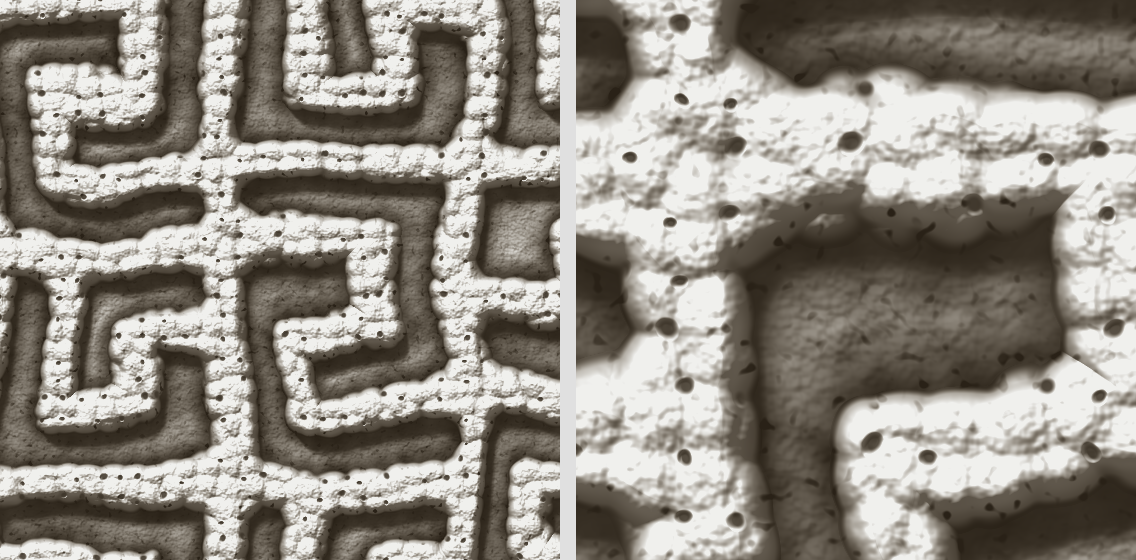
Left, the full canvas; right, a detail of the centre.
This texture is drawn by a WebGL 2 fragment shader. Its source:

```glsl
#version 300 es
precision highp float;

#define COLUMN_WIDTH 0.43
#define TALL_CELL 0.58
#define SHORT_CELL 0.42
#define BAND_HALF 0.0385
#define BEVEL 0.025
#define DEPTH 0.066
#define KNOB_PITCH 0.036
#define KNOB_HEIGHT 0.011
#define HOLE_RADIUS 0.0072
#define WARP 0.08
#define GRAIN 0.0032
#define LIGHT vec3(-0.28, 0.61, 0.75)

uniform vec2 u_resolution;
out vec4 fragColor;

vec2 hash2(vec2 p) {
    vec3 q = fract(p.xyx * vec3(0.1031, 0.103, 0.0973));
    q += dot(q, q.yzx + 33.33);
    return fract((q.xx + q.yz) * q.zy);
}

float gradientDot(vec2 cell, vec2 corner, vec2 f) {
    return dot(hash2(cell + corner + 200.0) * 2.0 - 1.0, f - corner);
}

float gradientNoise(vec2 p) {
    vec2 i = floor(p), f = p - i;
    vec2 u = f * f * f * (f * (f * 6.0 - 15.0) + 10.0);
    return mix(mix(gradientDot(i, vec2(0, 0), f), gradientDot(i, vec2(1, 0), f), u.x),
               mix(gradientDot(i, vec2(0, 1), f), gradientDot(i, vec2(1, 1), f), u.x), u.y);
}

float smoothMin(float a, float b, float k) {
    float h = max(k - abs(a - b), 0.0) / k;
    return min(a, b) - h * h * k * 0.25;
}

float segmentDistance(vec2 p, vec2 a, vec2 b) {
    vec2 ab = b - a;
    float t = clamp(dot(p - a, ab) / max(dot(ab, ab), 1e-6), 0.0, 1.0);
    return length(p - a - ab * t);
}

// Distance to the centre line of the walls and of the key bent inside each cell
float bandDistance(vec2 p) {
    p += WARP * vec2(gradientNoise(p * 2.9 + 4.0), gradientNoise(p * 2.9 + 19.0));
    p += 0.25 * WARP * vec2(gradientNoise(p * 8.0 + 31.0), gradientNoise(p * 8.0 + 47.0));

    float x = (p.x - 0.4) / COLUMN_WIDTH;
    float column = floor(x);
    float period = TALL_CELL + SHORT_CELL;
    float y = p.y - 0.13 + 0.42 * column;
    float row = floor(y / period);
    y -= row * period;
    bool tall = y < TALL_CELL;
    vec2 halfCell = 0.5 * vec2(COLUMN_WIDTH, tall ? TALL_CELL : SHORT_CELL);
    vec2 c = vec2((x - column) * COLUMN_WIDTH, tall ? y : y - TALL_CELL) - halfCell;
    float walls = smoothMin(halfCell.x - abs(c.x), halfCell.y - abs(c.y), 0.04);

    vec2 rnd = hash2(vec2(column, row * 2.0 + float(tall)) + 50.0);
    if (rnd.x < 0.4) c.x = -c.x;
    bool hook = !tall && rnd.y < 0.5;
    float top = tall ? 0.145 : 0.07;
    float bend = tall ? 0.08 : (hook ? -0.07 : 0.0);
    float middle = hook ? -0.07 : 0.0;
    float last = hook ? halfCell.y : -top;
    vec2 key[6] = vec2[6](vec2(halfCell.x, top), vec2(-bend, top), vec2(-bend, middle),
                          vec2(bend, middle), vec2(bend, last),
                          vec2(hook ? bend : -halfCell.x, last));
    float arms = 1.0;
    for (int i = 0; i < 5; i++) arms = min(arms, segmentDistance(c, key[i], key[i + 1]));
    return smoothMin(walls, arms, 0.035);
}

float profile(float s) {
    float r = 1.0 - clamp(s, 0.0, 1.0);
    return DEPTH * (1.0 - r * r * r);
}

// x: roundness of the knobs, y: darkness of the drilled holes between them
vec2 knobsAndHoles(vec2 p) {
    vec2 g = p / KNOB_PITCH, cell = floor(g);
    float knob = 2.0, hole = 0.0;
    for (int j = -1; j <= 1; j++)
    for (int i = -1; i <= 1; i++) {
        vec2 id = cell + vec2(i, j);
        vec2 rnd = hash2(id + 90.0), pick = hash2(id + 140.0);
        float size = mix(0.9, 1.15, pick.y);
        knob = smoothMin(knob, length(g - id - 0.5 - 0.55 * (rnd - 0.5)) * size, 0.16);
        float radius = HOLE_RADIUS * mix(0.55, 1.05, rnd.x);
        float d = length(g - id - 0.4 * (rnd.yx - 0.5)) * KNOB_PITCH;
        if (pick.x < 0.62) hole = max(hole, 1.0 - smoothstep(0.4 * radius, radius, d));
    }
    return vec2(1.0 - 1.9 * knob * knob, hole);
}

// x: height, y: position on the bevel, z: hole, w: distance to the centre line
vec4 relief(vec2 p, out float bump) {
    float d = bandDistance(p);
    vec2 k = knobsAndHoles(p + 0.008 * vec2(gradientNoise(p * 30.0), gradientNoise(p * 30.0 + 70.0)));
    bump = k.x;
    float s = clamp((BAND_HALF + 0.009 * (bump - 0.3) - d) / BEVEL, 0.0, 1.0);
    float hole = k.y * (1.0 - smoothstep(0.75, 0.95, d / BAND_HALF));
    float grain = gradientNoise(p * 52.0) + 0.75 * gradientNoise(p * 105.0) + 0.5 * gradientNoise(p * 200.0);
    return vec4(profile(s) + KNOB_HEIGHT * bump * s - 0.005 * hole + GRAIN * grain, s, hole, d);
}

void main() {
    vec2 p = gl_FragCoord.xy / min(u_resolution.x, u_resolution.y);
    vec2 e = vec2(0.0014, 0.0);
    float bump, unused;
    vec4 r = relief(p, bump);
    vec2 slope = vec2(relief(p + e.xy, unused).x, relief(p + e.yx, unused).x) - r.x;
    vec3 light = normalize(LIGHT);
    float diffuse = max(dot(normalize(vec3(-slope / e.x, 1.0)), light), 0.0);

    // Shadow thrown by the bands
    float blocked = 0.0;
    for (int i = 1; i <= 8; i++) {
        vec3 ray = vec3(p, r.x) + light * (0.012 * float(i));
        float wall = profile((BAND_HALF + 0.002 - bandDistance(ray.xy)) / BEVEL);
        blocked = max(blocked, wall - ray.z);
    }
    float shadow = smoothstep(0.0, 0.022, blocked);

    // Pale stone on top, rough brown ground below
    float pits = smoothstep(0.2, 0.45, gradientNoise(p * 120.0 + 9.0));
    float blotch = gradientNoise(p * 6.0 + 60.0);
    float stain = gradientNoise(p * 16.0) + 0.8 * gradientNoise(p * 45.0);
    float stone = 0.27 + 0.98 * diffuse * (1.0 - 0.6 * shadow) + 0.07 * stain - 0.26 * pits;
    stone *= mix(0.72, 1.0, smoothstep(-0.25, 0.35, bump)) * mix(0.6, 1.0, smoothstep(0.0, 0.6, r.y));
    stone = mix(stone, 0.1, 0.88 * r.z);
    float open = smoothstep(-0.005, 0.05, r.w - BAND_HALF);
    float ground = 0.03 + (0.07 + 0.5 * open) * (1.0 - 0.85 * shadow) * (0.3 + 0.95 * diffuse) * (1.0 + 0.7 * blotch);
    ground += (0.17 * stain - 0.14 * pits) * (1.0 - 0.65 * shadow);
    float tone = clamp(mix(ground, stone, smoothstep(0.0, 0.22, r.y)), 0.0, 1.0);

    vec3 color = mix(vec3(0.16, 0.13, 0.09), vec3(0.94, 0.94, 0.93), tone);
    color -= vec3(0.0, 0.05, 0.12) * tone * (1.0 - tone);
    fragColor = vec4(color, 1.0);
}
```
